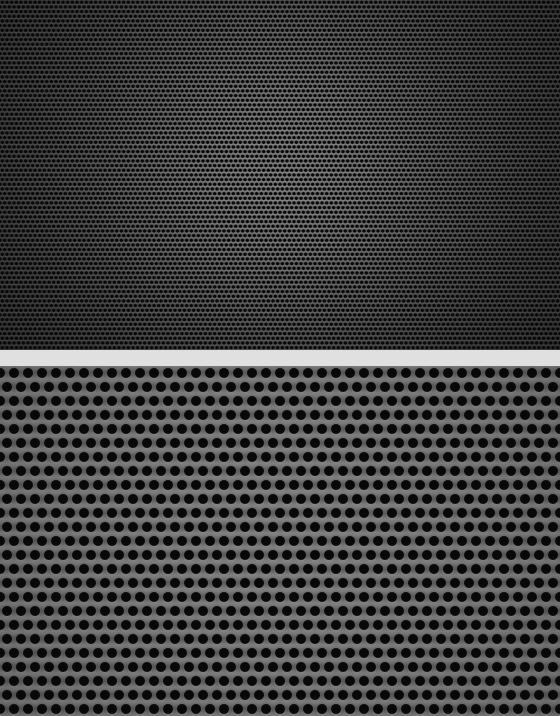
Top, the full canvas; bottom, a detail of the centre.
Give the GLSL for this pattern, as a WebGL 2 fragment shader.

```glsl
#version 300 es
precision highp float;
// Dark perforated metal sheet: tight staggered rows of holes under a soft central glow.

#define ROWS 75.0
#define COLUMNS 120.0
#define HOLE_RADIUS 0.0047
#define LIP_WIDTH 0.0016
#define LIP_STRENGTH 0.10
#define ROW_SHADE 0.16
#define GLOW_CENTER vec2(0.5, 0.52)
#define GLOW_SIZE vec2(0.62, 0.56)
#define METAL_BRIGHT vec3(0.43)
#define METAL_DARK vec3(0.165)
#define HOLE_COLOR vec3(0.03)

uniform vec2 u_resolution;
out vec4 fragColor;

// Offset from the nearest hole centre, with alternate rows shifted half a cell.
vec2 holeOffset(vec2 p, vec2 pitch) {
    float row = floor(p.y / pitch.y);
    float shift = 0.5 * mod(row, 2.0);
    vec2 cell = fract(p / pitch + vec2(shift, 0.0)) - 0.5;
    return cell * pitch;
}

// Sheet colour, fading from the lit centre towards the corners.
vec3 metalColor(vec2 p, float aspect) {
    vec2 fromGlow = (p - GLOW_CENTER * vec2(aspect, 1.0)) / GLOW_SIZE;
    float glow = exp(-dot(fromGlow, fromGlow));
    return mix(METAL_DARK, METAL_BRIGHT, glow);
}

void main() {
    // Canvas height is one unit.
    vec2 p = gl_FragCoord.xy / u_resolution.y;
    float aspect = u_resolution.x / u_resolution.y;
    float pixel = 1.0 / u_resolution.y;
    vec2 pitch = vec2(aspect / COLUMNS, 1.0 / ROWS);

    vec2 offset = holeOffset(p, pitch);
    float edge = length(offset) - HOLE_RADIUS;
    float hole = 1.0 - smoothstep(-0.7 * pixel, 0.7 * pixel, edge);

    // Narrow webs within a row are shaded; the strips between rows are lit.
    float strip = -cos(6.28318 * offset.y / pitch.y);
    vec3 metal = metalColor(p, aspect) * (1.0 + ROW_SHADE * strip);

    // Light catches the lower lip and leaves the upper lip in shade.
    float lip = 1.0 - smoothstep(0.0, LIP_WIDTH + pixel, abs(edge));
    float facing = clamp(-offset.y / HOLE_RADIUS, -1.0, 1.0);
    metal *= 1.0 + LIP_STRENGTH * lip * facing;

    // A little light reaches the lower inside wall of each hole.
    vec3 inside = HOLE_COLOR + 0.03 * metal * max(facing, 0.0);

    fragColor = vec4(mix(metal, inside, hole), 1.0);
}
```
